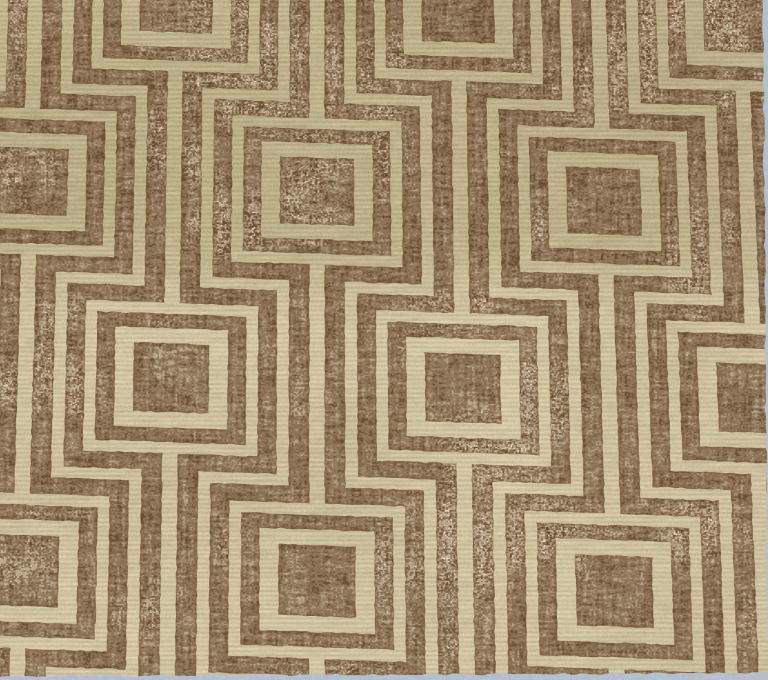
A Shadertoy shader for this pattern:

```glsl
// Woven upholstery: nested rectangles in staggered columns, linked by stems and
// separated by stepped lines. One quarter cell is folded into the whole lattice;
// ribbed cream ground and worn brown pile are shaded with layered value noise.

const float CANVAS_HEIGHT = 680.0;          // design units down the canvas
const vec2 CELL = vec2(143.0, 95.0);        // quarter of the staggered repeat
const vec2 ORIGIN = vec2(317.0, 191.0);     // centre of one rectangle, y down

float hash(vec2 p) {
    vec3 q = fract(vec3(p.xyx) * 0.1031);
    q += dot(q, q.yzx + 33.33);
    return fract((q.x + q.y) * q.z);
}

float noise(vec2 p) {
    vec2 i = floor(p), f = fract(p);
    f = f * f * (3.0 - 2.0 * f);
    float low = mix(hash(i), hash(i + vec2(1, 0)), f.x);
    float high = mix(hash(i + vec2(0, 1)), hash(i + vec2(1, 1)), f.x);
    return mix(low, high, f.y);
}

float fbm(vec2 p) {
    float sum = 0.0, weight = 0.5;
    for (int i = 0; i < 4; i++) {
        sum += weight * noise(p);
        p = p * 2.03 + 17.7;
        weight *= 0.5;
    }
    return sum / 0.9375;
}

float box(vec2 p, vec2 halfSize) {
    vec2 d = abs(p) - halfSize;
    return length(max(d, 0.0)) + min(max(d.x, d.y), 0.0);
}

float frame(vec2 p, vec2 outer, vec2 inner) {
    return max(box(p, outer), -box(p, inner));
}

// Slight tilt and perspective of the cloth: rows and columns widen downward.
vec2 clothCoords(vec2 p) {
    vec2 d = p - ORIGIN;
    d.y -= 0.035 * d.x;
    float columnWidth = 281.5 + 0.027 * p.y;
    float rowHeight = 189.0 + 0.015 * d.y;
    return vec2(d.x / columnWidth, d.y / rowHeight) * 2.0 * CELL;
}

// Mirror into one quadrant, then turn the far half onto the near rectangle.
vec2 foldCell(vec2 p) {
    vec2 period = vec2(2.0, 4.0) * CELL;
    vec2 q = abs(p - period * round(p / period));
    return q.y > CELL.y ? vec2(CELL.x, 2.0 * CELL.y) - q : q;
}

// Signed distance to the flat cream bands.
float bandDistance(vec2 q) {
    float d = frame(q, vec2(55.5, 48.5), vec2(37.0, 33.5));
    d = min(d, frame(q, vec2(85.0, 73.5), vec2(73.5, 62.5)));
    d = min(d, abs(q.x - 109.5) - 6.0);                        // stepped line, upright
    d = min(d, box(q - vec2(71.5, CELL.y), vec2(44.0, 5.5)));  // stepped line, level
    d = min(d, abs(q.x - CELL.x) - 7.5);                       // neighbour's stem
    return min(d, box(q - vec2(0.0, CELL.y), vec2(7.5, 24.0)));
}

vec3 groundColor(vec2 p, float light) {
    float rib = 0.5 + 0.5 * cos(6.2832 * p.y / 4.6);
    float thread = noise(p * vec2(0.06, 0.45)) - 0.5;
    float fibre = noise(p * 0.8) - 0.5;
    vec3 cream = mix(vec3(0.71, 0.66, 0.52), vec3(0.83, 0.78, 0.65), light);
    return cream + 0.055 * (rib - 0.5) + 0.05 * thread + 0.045 * fibre;
}

vec3 pileColor(vec2 p, float light) {
    float weft = noise(p * vec2(0.07, 0.42)) - 0.5;
    float warp = noise(p * vec2(0.38, 0.05) + 40.0) - 0.5;
    float speck = noise(p * vec2(0.55, 0.65) + 90.0) - 0.5;
    float wear = smoothstep(0.46, 0.76, fbm(p * 0.013 + 5.0));
    float tone = 0.43 + 0.42 * weft + 0.36 * warp + 0.50 * speck;
    tone += 0.32 * wear * (0.5 + 2.0 * speck) + 0.08 * (light - 0.5);
    vec3 dark = vec3(0.41, 0.31, 0.20);
    vec3 middle = vec3(0.56, 0.46, 0.35);
    vec3 pale = vec3(0.73, 0.67, 0.56);
    vec3 color = mix(dark, middle, smoothstep(0.0, 0.46, tone));
    color = mix(color, pale, smoothstep(0.42, 0.95, tone));
    float glint = smoothstep(0.62, 0.95, noise(p * 0.7 + 130.0));
    return color + 0.20 * wear * glint;
}

void mainImage(out vec4 fragColor, in vec2 fragCoord) {
    float pixel = CANVAS_HEIGHT / iResolution.y;
    vec2 p = vec2(fragCoord.x, iResolution.y - fragCoord.y) * pixel;

    // Woven edges waver by a fraction of a thread.
    vec2 wobble = vec2(noise(p * 0.19), noise(p * 0.16 + 60.0)) - 0.5;
    float band = bandDistance(foldCell(clothCoords(p) + 1.3 * wobble));
    float cover = smoothstep(-0.75, 0.75, -band / pixel);

    // Soft daylight: duller upper part, brighter below.
    float light = 0.2 + 0.6 * smoothstep(215.0, 330.0, p.y);
    light += 0.5 * (fbm(p * 0.006 + 2.0) - 0.5);

    vec3 pile = pileColor(p, light);
    float seam = exp(-max(band, 0.0) / 2.2);
    pile = mix(pile, vec3(0.42, 0.29, 0.17), 0.5 * seam);
    vec3 color = mix(pile, groundColor(p, light), cover);

    // Pale table showing past the right and lower cut edges.
    float fray = 2.5 * (noise(p * 0.11 + 8.0) - 0.5);
    float rightEdge = p.x - 763.0 - 0.007 * p.y;
    float lowerEdge = p.y - 675.0 - 0.004 * (ORIGIN.x - p.x);
    float outside = max(rightEdge, lowerEdge) + fray;
    vec3 table = vec3(0.71, 0.75, 0.80) + 0.03 * (noise(p * 0.3) - 0.5);
    color = mix(color, table, smoothstep(-0.75, 0.75, outside / pixel));
    fragColor = vec4(clamp(color, 0.0, 1.0), 1.0);
}
```
